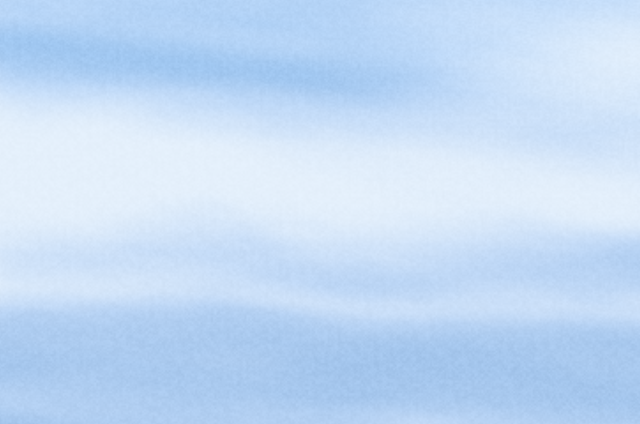
Write a Shadertoy shader that draws this texture.

```glsl
// Soft bands of thin white cloud drifting across a pale blue sky.

float hash(vec2 p) {
    return fract(sin(dot(p, vec2(127.1, 311.7))) * 43758.5453);
}

float valueNoise(vec2 p) {
    vec2 cell = floor(p), f = fract(p);
    f = f * f * (3.0 - 2.0 * f);
    return mix(mix(hash(cell), hash(cell + vec2(1, 0)), f.x),
               mix(hash(cell + vec2(0, 1)), hash(cell + vec2(1, 1)), f.x), f.y);
}

float fbm(vec2 p) {
    float sum = 0.0, amplitude = 0.5;
    for (int i = 0; i < 5; i++) {
        sum += amplitude * valueNoise(p);
        p = mat2(1.9, 0.15, -0.15, 1.9) * p + 17.3;
        amplitude *= 0.5;
    }
    return sum;
}

// Soft streak running from height a at the left to height b at the right
float streak(vec2 uv, float a, float b, float width) {
    float d = (uv.y - mix(a, b, uv.x)) / width;
    return exp(-d * d);
}

// Cloud cover: 0 is open blue, 1 is white
float cloudCover(vec2 uv, vec2 p) {
    // Bend the bands so that their borders wander
    vec2 drift = vec2(p.x, p.y + 0.09 * p.x);
    uv.y += 0.09 * (fbm(drift * vec2(2.2, 4.5) + 3.0) - 0.48);

    float cover = mix(0.07, 0.33, smoothstep(0.14, 0.42, uv.y));

    // Broad white bank, narrowing to the right
    cover += mix(0.78, 0.55, uv.x) * streak(uv, 0.58, 0.54, mix(0.21, 0.10, sqrt(uv.x)));

    // Blue gap above it and bright haze in the upper right
    cover -= 0.38 * streak(uv, 0.87, 0.74, 0.055) * (1.0 - smoothstep(0.45, 0.8, uv.x));
    vec2 haze = (uv - vec2(1.03, 0.87)) / vec2(0.33, 0.17);
    cover += 0.55 * exp(-dot(haze, haze));

    // Thin pale streaks below
    cover += 0.36 * streak(uv, 0.32, 0.25, 0.055);
    cover += 0.22 * streak(uv, 0.04, -0.04, 0.05);

    // Wisps drawn out along the wind
    cover += 0.30 * (fbm(drift * vec2(2.0, 11.0) + 8.0) - 0.48);
    cover += 0.14 * (fbm(drift * vec2(5.0, 15.0) + 31.0) - 0.48);
    return clamp(cover, 0.0, 1.0);
}

void mainImage(out vec4 fragColor, in vec2 fragCoord) {
    vec2 uv = fragCoord / iResolution.xy;
    vec2 p = fragCoord / iResolution.y;
    float cover = cloudCover(uv, p);

    vec3 deepBlue = vec3(0.625, 0.763, 0.92);
    vec3 paleBlue = vec3(0.755, 0.85, 0.967);
    vec3 cloudWhite = vec3(0.895, 0.94, 0.985);
    vec3 color = mix(deepBlue, paleBlue, smoothstep(-0.15, 0.6, cover));
    color = mix(color, cloudWhite, smoothstep(0.3, 1.0, cover));

    // Clearer azure high in the sky
    color += vec3(-0.012, 0.008, 0.018) * smoothstep(0.6, 0.9, uv.y) * (1.0 - cover);

    // Fine grain, strongest in the blue
    float grain = valueNoise(p * 240.0) + valueNoise(p * 130.0 + 50.0) - 1.0;
    color += grain * mix(0.026, 0.010, cover);

    fragColor = vec4(color, 1.0);
}
```
